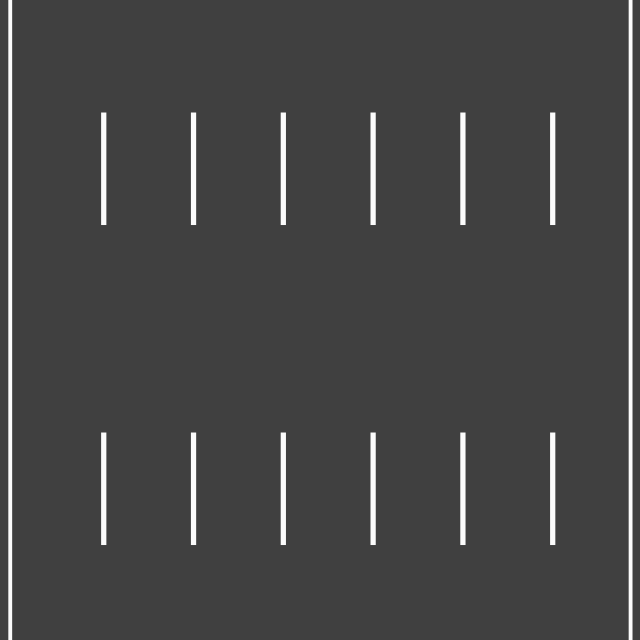
Give the GLSL for this pattern, as a Shadertoy shader.

```glsl
// Draws a dark asphalt lot with two rows of six white bay lines between two long edge lines.

const vec3 ASPHALT = vec3(0.25);
const vec3 PAINT = vec3(0.99);

const vec2 BAY_COUNT = vec2(6.0, 2.0);
const vec2 BAY_PITCH = vec2(0.1403, 0.5);
const vec2 FIRST_BAY = vec2(0.1621, 0.2363);
const vec2 BAY_HALF_SIZE = vec2(0.0041, 0.0879);

const float EDGE_LEFT = 0.0160;
const float EDGE_RIGHT = 0.9853;
const float EDGE_HALF_WIDTH = 0.0030;

// Antialiased coverage of a band centred on zero
float band(float offset, float halfWidth, float pixel) {
    return clamp((halfWidth - abs(offset)) / pixel + 0.5, 0.0, 1.0);
}

float rectangle(vec2 offset, vec2 halfSize, vec2 pixel) {
    return band(offset.x, halfSize.x, pixel.x) * band(offset.y, halfSize.y, pixel.y);
}

// Offset from the nearest point of a finite grid
vec2 repeatGrid(vec2 p, vec2 first, vec2 pitch, vec2 count) {
    vec2 cell = clamp(round((p - first) / pitch), vec2(0.0), count - 1.0);
    return p - first - cell * pitch;
}

void mainImage(out vec4 fragColor, in vec2 fragCoord) {
    vec2 uv = fragCoord / iResolution.xy;
    vec2 pixel = 1.0 / iResolution.xy;

    // Short bay lines
    vec2 bayOffset = repeatGrid(uv, FIRST_BAY, BAY_PITCH, BAY_COUNT);
    float paint = rectangle(bayOffset, BAY_HALF_SIZE, pixel);

    // Full-height edge lines
    paint = max(paint, band(uv.x - EDGE_LEFT, EDGE_HALF_WIDTH, pixel.x));
    paint = max(paint, band(uv.x - EDGE_RIGHT, EDGE_HALF_WIDTH, pixel.x));

    fragColor = vec4(mix(ASPHALT, PAINT, paint), 1.0);
}
```
